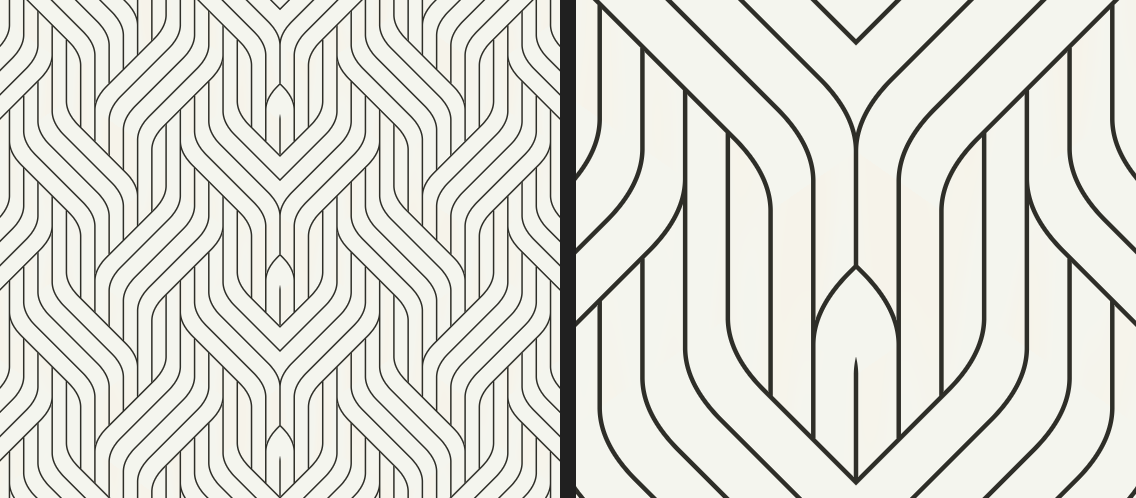
Left, the full canvas; right, a detail of the centre.
This pattern is drawn by a Shadertoy shader. Its source:

```glsl
// Fine-line interlaced braid on pale paper, mirrored about the vertical centre axis.
// Two families of five-line strands step sideways over a field of upright lines;
// each strand hides what lies beneath its diagonal part. Unit: one column of lines.

#define COLUMNS 39.33                  // line columns across the canvas
#define PERIOD 12.0                    // braid repeat in both directions
#define SHIFT 5.0                      // sideways step of a strand
#define STAGGER 0.70                   // rise of the bend from line to line
#define BEND 0.85                      // half length of a rounded bend
#define LINE_WIDTH 0.105
#define INWARD_START vec2(-7.0, 10.75) // strands running toward the axis
#define OUTWARD_START vec2(4.0, 4.685) // strands running away from it
#define INK vec3(0.18, 0.18, 0.155)
#define PAPER vec3(0.958, 0.961, 0.935)
#define CREAM vec3(0.966, 0.953, 0.914)

const float LAST_LINE = 4.0;

vec2 hashGradient(vec2 cell) {
    float h = fract(sin(dot(cell, vec2(127.1, 311.7))) * 43758.5);
    return vec2(cos(6.2832 * h), sin(6.2832 * h));
}

float gradientNoise(vec2 p) {
    vec2 i = floor(p), f = fract(p);
    vec2 s = f * f * f * (f * (f * 6.0 - 15.0) + 10.0);
    vec2 e = vec2(0.0, 1.0);
    float low = mix(dot(hashGradient(i), f),
                    dot(hashGradient(i + e.yx), f - e.yx), s.x);
    float high = mix(dot(hashGradient(i + e.xy), f - e.xy),
                     dot(hashGradient(i + e.yy), f - e.yy), s.x);
    return mix(low, high, s.y);
}

// Ramp that starts at zero with a rounded knee: x = value, y = slope.
vec2 softRamp(float t) {
    float q = clamp((t + BEND) / (2.0 * BEND), 0.0, 1.0);
    return vec2(BEND * q * q + max(t - BEND, 0.0), q);
}

// Sideways offset of a line at height t past its first bend, and its slope.
vec2 sidestep(float t) {
    return softRamp(t) - softRamp(t - SHIFT);
}

// Lays one strand family over the field; returns nearest line distance and
// whether the point is on bare upright ground (1) or on a strand (0).
vec2 layStrand(vec2 field, vec2 p) {
    vec2 margin = vec2(1.5, 4.8);
    p = mod(p + margin, PERIOD) - margin;

    float lineDist = 1e3;
    for (float j = 0.0; j <= LAST_LINE; j++) {
        float t = p.y + STAGGER * j;
        vec2 s = sidestep(t);
        float d = abs(p.x - j - s.x) / sqrt(1.0 + s.y * s.y);
        float reach = BEND + 0.5;
        if (t > -reach && t < SHIFT + reach) lineDist = min(lineDist, d);
    }

    // Covering part: between the outer lines and between the two rows of bends.
    float along = p.y + STAGGER * p.x;
    bool covers = p.x > sidestep(p.y).x
        && p.x < LAST_LINE + sidestep(p.y + STAGGER * LAST_LINE).x
        && along > -BEND
        && along < SHIFT * (1.0 + STAGGER) + BEND;
    return covers ? vec2(lineDist, 0.0) : vec2(min(field.x, lineDist), field.y);
}

void mainImage(out vec4 fragColor, in vec2 fragCoord) {
    float pixel = COLUMNS / iResolution.x;
    vec2 p = vec2(fragCoord.x - 0.5 * iResolution.x,
                  iResolution.y - fragCoord.y) * pixel;
    float side = abs(p.x);

    // Upright ground lines, then both strand families on top
    vec2 field = vec2(abs(fract(side + 0.5) - 0.5), 1.0);
    field = layStrand(field, vec2(-side, p.y) - INWARD_START);
    field = layStrand(field, vec2(side, p.y) - OUTWARD_START);

    // Faint uneven cream wash on the ground between strands
    float wash = smoothstep(-0.25, 0.35, gradientNoise(p * vec2(0.9, 0.15)));
    vec3 color = mix(PAPER, CREAM, field.y * wash * 0.8);

    float ink = clamp((0.5 * LINE_WIDTH - field.x) / pixel + 0.5, 0.0, 1.0);
    fragColor = vec4(mix(color, INK, ink), 1.0);
}
```
